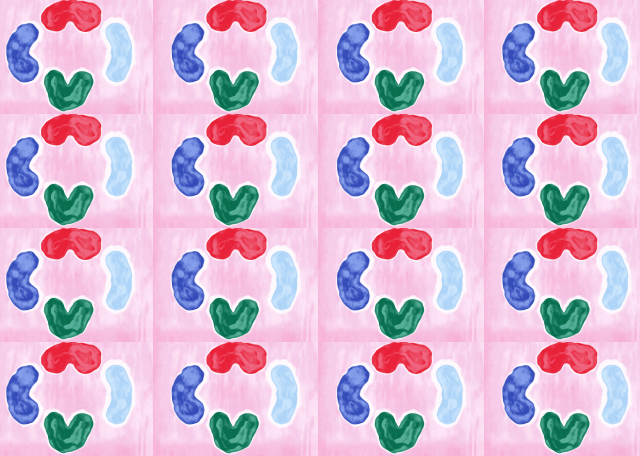
Reproduce this pattern procedurally as a Shadertoy shader.

```glsl
// Watercolour tiles: a ring of four painted beans on a washed pink ground, repeated in a grid.

// Layout, in paint units (one tile is TILE.x by TILE.y, y runs down)
const vec2  TILE = vec2(198.0, 136.5);
const float ROWS = 4.0;
const float SEAM = 15.0;          // how far a tile reaches left of its origin
const int   STEPS = 32;           // circles swept along each bean

// Ground washes
const vec3 PINK  = vec3(0.965, 0.80, 0.915);
const vec3 PALE  = vec3(0.992, 0.90, 0.965);
const vec3 ROSE  = vec3(0.965, 0.66, 0.82);
const vec3 PAPER = vec3(0.995, 0.985, 0.995);

// Bean pigments: dark and light tone of each
const vec3 BLUE_DARK  = vec3(0.20, 0.29, 0.72), BLUE_LIGHT  = vec3(0.52, 0.62, 0.92);
const vec3 SKY_DARK   = vec3(0.68, 0.83, 0.97), SKY_LIGHT   = vec3(0.80, 0.90, 0.99);
const vec3 GREEN_DARK = vec3(0.03, 0.43, 0.31), GREEN_LIGHT = vec3(0.34, 0.69, 0.60);
const vec3 RED_DARK   = vec3(0.91, 0.13, 0.22), RED_LIGHT   = vec3(0.94, 0.40, 0.50);

float hash(vec2 p) {
    return fract(sin(dot(p, vec2(127.1, 311.7))) * 43758.5453);
}

float noise(vec2 p) {
    vec2 i = floor(p), f = fract(p);
    f = f * f * (3.0 - 2.0 * f);
    return mix(mix(hash(i), hash(i + vec2(1, 0)), f.x),
               mix(hash(i + vec2(0, 1)), hash(i + vec2(1, 1)), f.x), f.y);
}

float fbm(vec2 p) {
    float sum = 0.0, amp = 0.5;
    for (int i = 0; i < 4; i++) {
        sum += amp * noise(p);
        p = mat2(1.6, 1.2, -1.2, 1.6) * p + 7.3;
        amp *= 0.5;
    }
    return sum / 0.9375;
}

// Distance to circles swept on a curve from a to c, bent toward b; radii at start, middle, end
float bean(vec2 p, vec2 a, vec2 b, vec2 c, vec3 radii) {
    float d = 1e5;
    for (int i = 0; i <= STEPS; i++) {
        float t = float(i) / float(STEPS);
        vec2 center = mix(mix(a, b, t), mix(b, c, t), t);
        float ends = mix(radii.x, radii.z, t);
        float r = mix(ends, radii.y, 4.0 * t * (1.0 - t));
        d = min(d, length(p - center) - r);
    }
    return d;
}

// Lays a bean over col; halo.xy shifts the bare paper around it, halo.z is its width
void paintBean(inout vec3 col, vec2 p, vec2 a, vec2 b, vec2 c, vec3 radii,
               vec3 dark, vec3 light, vec3 halo, float streakiness, float aa) {
    vec2 wobble = vec2(noise(p * 0.16 + a), noise(p * 0.16 + c)) - 0.5;
    vec2 q = p + wobble * 2.4;

    // Bare paper with a ragged edge
    float gap = bean(q - halo.xy, a, b, c, radii) - halo.z + 4.0 * (fbm(p * 0.13 + b) - 0.5);
    col = mix(col, PAPER, 0.92 * (1.0 - smoothstep(-1.2, 1.8, gap)));

    // Pigment: streaks that follow the outline, mixed with wet blotches
    float d = bean(q, a, b, c, radii);
    float along = dot(p, normalize(c - a));
    float streak = noise(vec2(d * 0.30 + wobble.x * 2.0, along * 0.09) + a);
    float blotch = fbm(p * 0.11 + c);
    float tone = smoothstep(0.32, 0.72, mix(blotch, streak, streakiness));
    tone += 0.35 * (fbm(p * vec2(0.45, 0.3) + b) - 0.5);
    tone *= mix(0.45, 1.0, smoothstep(0.3, 3.5, -d));   // pigment pools at the rim
    vec3 pigment = mix(dark, light, clamp(tone, 0.0, 1.0));
    col = mix(col, pigment, 1.0 - smoothstep(-0.5 * aa - 0.3, 0.5 * aa + 0.3, d));
}

vec3 ground(vec2 p) {
    vec2 warp = 14.0 * vec2(fbm(p * 0.03), fbm(p * 0.03 + 31.0));
    float wash = fbm((p + warp) * 0.045 + 4.0);
    float brush = fbm((p + warp) * vec2(0.22, 0.035) + 11.0);
    vec3 col = mix(PINK, PALE, smoothstep(0.38, 0.72, 0.5 * (wash + brush)) * 0.9);

    // Heavier washes: middle of the ring, foot of the tile, left seam
    float ring = 1.0 - smoothstep(0.5, 1.15, length((p + warp - vec2(94, 74)) / vec2(32, 26)));
    float foot = smoothstep(115.0, 128.0, p.y + 12.0 * (brush - 0.5));
    float side = 1.0 - smoothstep(-SEAM, 4.0 - SEAM + 20.0 * brush, p.x);
    float rose = 0.34 * ring + 0.55 * foot * (0.4 + wash) + 0.5 * side;
    rose += 0.25 * smoothstep(0.55, 0.75, fbm(p * vec2(0.12, 0.05) + 53.0));
    col = mix(col, ROSE, clamp(rose, 0.0, 0.75));

    // Dry vertical strokes down the right side
    float dry = smoothstep(158.0, 170.0, p.x) * smoothstep(0.5, 0.7, noise(p * vec2(0.3, 0.025)));
    return mix(col, PALE, 0.6 * dry) + 0.025 * (fbm(p * 0.5) - 0.5);
}

void mainImage(out vec4 fragColor, in vec2 fragCoord) {
    float aa = ROWS * TILE.y / iResolution.y;
    vec2 p = vec2(fragCoord.x, iResolution.y - fragCoord.y) * aa;
    p = mod(p + vec2(SEAM, 0), TILE) - vec2(SEAM, 0);

    vec3 col = ground(p);
    paintBean(col, p, vec2(34, 40), vec2(10, 59), vec2(30, 82), vec3(12.5, 13.5, 16.5),
              BLUE_DARK, BLUE_LIGHT, vec3(2.0, 0.0, 2.6), 0.3, aa);
    paintBean(col, p, vec2(139, 40), vec2(152.5, 63), vec2(140, 86), vec3(13, 12.5, 12.5),
              SKY_DARK, SKY_LIGHT, vec3(-1.0, -1.0, 4.5), 0.4, aa);
    paintBean(col, p, vec2(65, 96), vec2(76, 139), vec2(99, 98), vec3(12, 15, 13),
              GREEN_DARK, GREEN_LIGHT, vec3(-0.8, -1.5, 2.2), 0.75, aa);
    paintBean(col, p, vec2(66, 22), vec2(83, 5), vec2(104, 20), vec3(16, 13, 17.5),
              RED_DARK, RED_LIGHT, vec3(-0.5, 0.5, 0.8), 0.7, aa);

    fragColor = vec4(clamp(col, 0.0, 1.0), 1.0);
}
```
